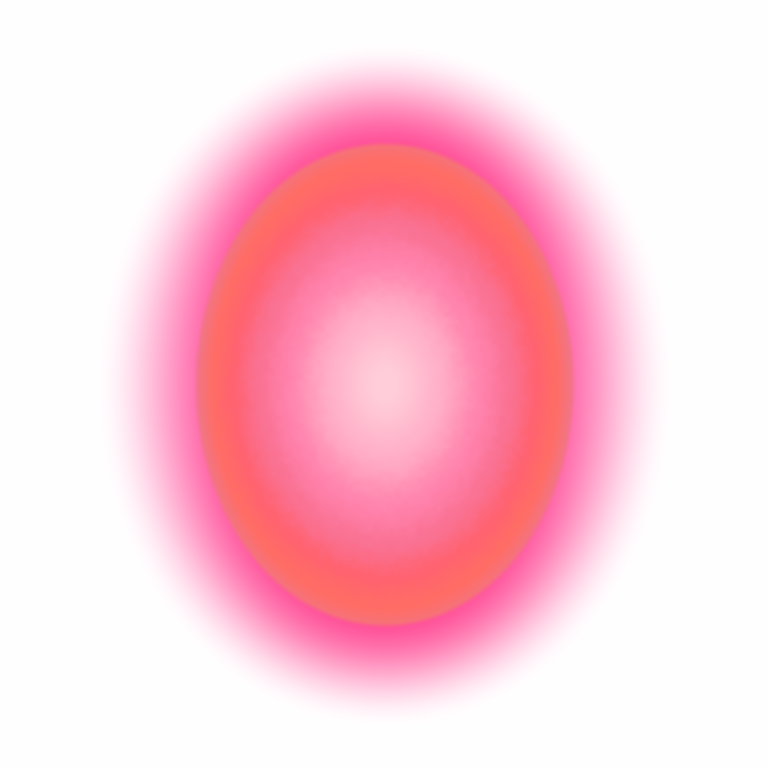
This background is drawn by a Shadertoy shader. Its source:

```glsl
// A glowing upright oval on white: pale pink core, coral ring, hot pink halo.
// The core is graded by normalised ellipse radius, the halo by an approximate
// ellipse distance, and faint value noise mottles the inner gradient.

float hash(vec2 cell) {
    vec3 q = fract(vec3(cell.xyx) * 0.1031);
    q += dot(q, q.yzx + 33.33);
    return fract((q.x + q.y) * q.z);
}

float valueNoise(vec2 p) {
    vec2 cell = floor(p), f = fract(p);
    f = f * f * (3.0 - 2.0 * f);
    float low = mix(hash(cell), hash(cell + vec2(1, 0)), f.x);
    float high = mix(hash(cell + vec2(0, 1)), hash(cell + vec2(1, 1)), f.x);
    return mix(low, high, f.y);
}

// Radial colour ramp from the centre (0) to the rim (1)
vec3 coreColor(float r) {
    vec3 color = vec3(1.0, 0.805, 0.855);
    color = mix(color, vec3(1.0, 0.675, 0.775), smoothstep(0.02, 0.36, r));
    color = mix(color, vec3(1.0, 0.510, 0.675), smoothstep(0.28, 0.54, r));
    color = mix(color, vec3(0.98, 0.445, 0.575), smoothstep(0.50, 0.68, r));
    color = mix(color, vec3(1.0, 0.385, 0.440), smoothstep(0.65, 0.82, r));
    return mix(color, vec3(1.0, 0.425, 0.395), smoothstep(0.78, 0.93, r));
}

void mainImage(out vec4 fragColor, in vec2 fragCoord) {
    vec2 uv = fragCoord / iResolution.xy;
    vec2 p = uv - vec2(0.501, 0.499);
    vec2 radii = vec2(0.246, 0.314);

    // Normalised radius and first-order signed distance to the oval
    float r = length(p / radii);
    float dist = r * (r - 1.0) / max(length(p / (radii * radii)), 1e-4);
    float upright = p.y * p.y / max(dot(p, p), 1e-6);

    // Halo fading to white, denser at the top and bottom
    float halo = 1.0 - smoothstep(mix(-0.050, -0.018, upright), 0.135, dist);
    vec3 haloColor = mix(vec3(1.0, 0.33, 0.62), vec3(1.0, 0.29, 0.58), upright);
    vec3 color = mix(vec3(1.0, 0.997, 1.0), haloColor, halo);

    // Mottled core with a dusty, softened rim
    float mottle = valueNoise(uv * 110.0) + 0.5 * valueNoise(uv * 210.0) - 0.75;
    vec3 core = coreColor(r + 0.025 * mottle * smoothstep(0.1, 0.4, r));
    float rim = smoothstep(-0.025, 0.0, dist) * mix(0.75, 0.45, upright);
    core = mix(core, vec3(0.93, 0.47, 0.56), rim);
    color = mix(color, core, 1.0 - smoothstep(-0.005, 0.004, dist));

    fragColor = vec4(color, 1.0);
}
```
